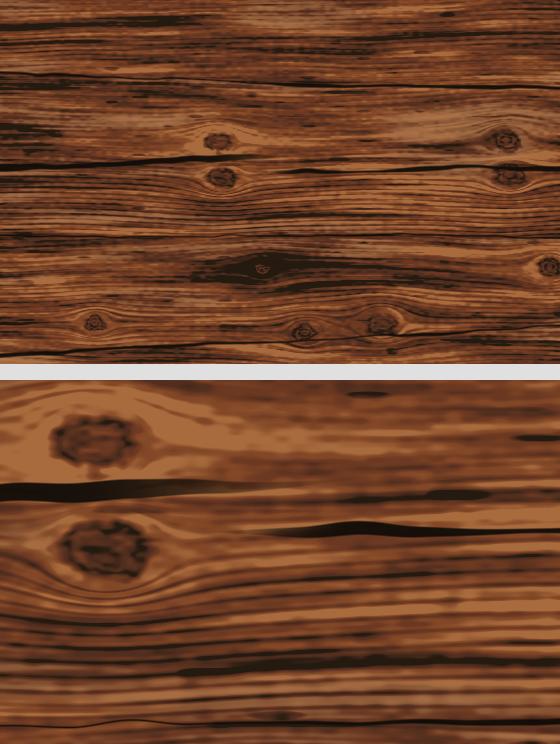
Top: the whole. Bottom: its middle third, enlarged.
Give the GLSL for this texture, as a Shadertoy shader.

```glsl
// Weathered brown timber boards with streaky grain, knots and dark split seams.
#define KNOT_RADIUS 0.031
#define KNOT_STRETCH 1.45
#define KNOT_SPACING 0.79
#define RING_FREQ 480.0
#define RING_DEPTH 0.30
#define GRAIN_CONTRAST 1.0
#define GRAIN_WAVE 0.035
#define SEAM_JAG 0.012
#define LIP_LIGHT 0.12
#define WEAR 0.75

const vec3 BLACK  = vec3(0.06, 0.045, 0.03);
const vec3 DEEP   = vec3(0.14, 0.10, 0.06);
const vec3 UMBER  = vec3(0.32, 0.18, 0.12);
const vec3 RUSSET = vec3(0.42, 0.22, 0.13);
const vec3 AMBER  = vec3(0.51, 0.28, 0.15);
const vec3 STRAW  = vec3(0.66, 0.42, 0.24);
const vec3 WORN   = vec3(0.51, 0.34, 0.22);

// Seams: height at left, height at right, start x, end x.
const vec4 SEAMS[6] = vec4[6](
    vec4(0.793, 0.757, -1.0, 9.0), vec4(0.538, 0.615, -1.0, 0.88),
    vec4(0.515, 0.542, 0.68, 9.0), vec4(0.356, 0.348, -1.0, 9.0),
    vec4(0.020, 0.104, -1.0, 9.0), vec4(0.113, 0.120, -1.0, 0.30));
const float SEAM_WIDTH[6] = float[6](0.0042, 0.0075, 0.0065, 0.0022, 0.0038, 0.0025);

// First knot of each row; further ones repeat along x.
const vec2 KNOT_ROWS[5] = vec2[5](vec2(0.60, 0.608), vec2(0.61, 0.512),
    vec2(0.72, 0.262), vec2(0.26, 0.112), vec2(0.84, 0.085));

float hash(vec2 p) {
    vec3 q = fract(p.xyx * 0.1031);
    q += dot(q, q.yzx + 33.33);
    return fract((q.x + q.y) * q.z);
}

float noise(vec2 p) {
    vec2 i = floor(p), f = fract(p);
    f = f * f * (3.0 - 2.0 * f);
    return mix(mix(hash(i), hash(i + vec2(1, 0)), f.x),
               mix(hash(i + vec2(0, 1)), hash(i + vec2(1, 1)), f.x), f.y);
}

// Noise centred on zero.
float cnoise(vec2 p) { return noise(p + 40.0) - 0.5; }

vec3 woodRamp(float t) {
    vec3 c = mix(DEEP, UMBER, smoothstep(0.17, 0.34, t));
    c = mix(c, RUSSET, smoothstep(0.34, 0.46, t));
    c = mix(c, AMBER, smoothstep(0.46, 0.58, t));
    return mix(c, STRAW, smoothstep(0.58, 0.74, t));
}

void mainImage(out vec4 fragColor, in vec2 fragCoord) {
    vec2 p = fragCoord / iResolution.y;
    float px = 1.0 / iResolution.y;

    // Seams: dark gap, lit lower lip, and the index of the board
    float gap = 0.0, lip = 0.0, board = 0.0;
    for (int i = 0; i < 6; i++) {
        vec4 s = SEAMS[i];
        float row = float(i) * 7.0;
        float y = mix(s.x, s.y, p.x / 1.54) + SEAM_JAG * cnoise(vec2(p.x * 4.0, row))
                + 0.5 * SEAM_JAG * cnoise(vec2(p.x * 19.0, row + 3.0));
        float span = smoothstep(s.z, s.z + 0.15, p.x) * (1.0 - smoothstep(s.w - 0.3, s.w, p.x));
        float width = SEAM_WIDTH[i] * span * (0.25 + 1.2 * noise(vec2(p.x * 6.0, row + 5.0)));
        float d = p.y - y;
        gap = max(gap, span * (1.0 - smoothstep(width - px, width + 1.3 * px, abs(d))));
        lip += span * step(d, 0.0) * exp(d / 0.012) * noise(vec2(p.x * 5.0, row + 9.0));
        if (s.z < 0.0 && s.w > 2.0) board += step(d, 0.0);
    }

    // Knots: push the grain aside and draw a ringed core
    float g = p.y + GRAIN_WAVE * cnoise(vec2(p.x * 1.3, p.y * 3.0 + board * 9.0))
            + 0.007 * cnoise(p * vec2(5.0, 16.0));
    float core = 0.0, coreTone = 0.0, halo = 0.0;
    for (int i = 0; i < 10; i++) {
        vec2 id = vec2(i / 2, i % 2);
        vec2 k = KNOT_ROWS[i / 2] + vec2(KNOT_SPACING * id.y, 0.02 * id.y * cnoise(id * 5.0));
        float size = KNOT_RADIUS * (0.65 + 0.45 * hash(id + 11.0));
        vec2 q = (p - k) / (size * vec2(KNOT_STRETCH, 1.0));
        float d2 = dot(q, q);
        g -= (p.y - k.y) / max(d2 / 1.5, 1.0);
        float d = sqrt(d2) + 0.45 * cnoise(q * 1.7 + id * 9.0) + 0.2 * cnoise(q * 5.0);
        float inside = 1.0 - smoothstep(0.65, 1.05, d);
        float rings = 0.30 + 0.07 * sin(d * 15.0) + 0.28 * cnoise(q * vec2(4.0, 6.0) + id * 5.0)
                    - 0.10 * smoothstep(0.5, 0.9, d);
        coreTone = mix(coreTone, rings, inside);
        core = max(core, inside * (0.7 + 0.3 * hash(id + 3.0)));
        halo += exp(-4.0 * (d - 1.35) * (d - 1.35));
    }

    // Grain: streaks from broad to hair-fine, plus growth rings
    float v = g + board * 3.7;
    float t = 0.25 * cnoise(vec2(p.x * 1.5, v * 8.0))
            + 0.30 * cnoise(vec2(p.x * 2.5, v * 31.0))
            + 0.32 * cnoise(vec2(p.x * 5.0, v * 87.0))
            + 0.30 * cnoise(vec2(p.x * 9.0, v * 190.0))
            + 0.16 * cnoise(p * vec2(70.0, 165.0));
    float ringed = smoothstep(0.33, 0.37, p.y) * (1.0 - smoothstep(0.48, 0.55, p.y));
    float wave = 0.5 + 0.5 * sin(g * RING_FREQ + 7.0 * noise(vec2(p.x * 1.5, v * 12.0)));
    float ringAmount = mix(0.7 * noise(vec2(p.x * 2.0, v * 9.0 + 4.0)), 0.9, ringed);
    t -= RING_DEPTH * ringAmount * (wave * wave * wave - 0.31);
    t = 0.515 + GRAIN_CONTRAST * t;

    // Dark streaks, short nicks, bright lips and a diagonal scuff
    t -= 0.20 * smoothstep(0.66, 0.88, noise(vec2(p.x * 2.2, v * 62.0 + 17.0)));
    t -= 0.22 * smoothstep(0.84, 0.95, noise(p * vec2(13.0, 75.0) + 8.0));
    t += LIP_LIGHT * lip + 0.05 * halo;
    float scuff = (p.y - 0.35 + 0.85 * p.x) / 0.025;
    t += 0.09 * exp(-scuff * scuff) * (1.0 - smoothstep(0.12, 0.28, p.x));
    t = mix(t, coreTone, core);

    // Colour: ramp, greyed worn patches, then the open gaps
    vec3 col = woodRamp(t);
    float worn = smoothstep(0.52, 0.80, noise(vec2(p.x * 2.4, v * 17.0 + 30.0)));
    col = mix(col, WORN * (0.55 + 0.9 * t), WEAR * worn * smoothstep(0.42, 0.58, t));
    col = mix(col, BLACK, 0.94 * gap);
    fragColor = vec4(col, 1.0);
}
```
